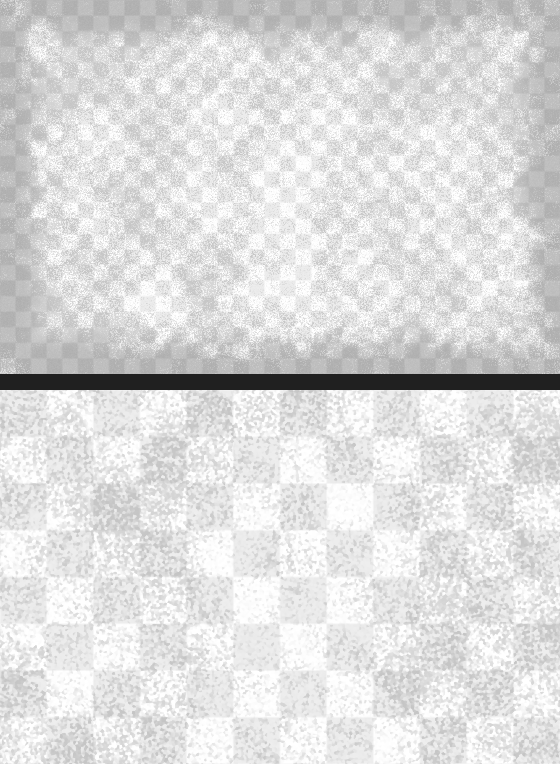
Top, the full canvas; bottom, a detail of the centre.
Give the GLSL for this texture, as a WebGL 1 fragment shader.

```glsl
precision highp float;
// Pale grey checkerboard under speckled, cloudy dust with a worn grey frame.

uniform vec2 u_resolution;

vec3 hash3(vec2 p) {
  vec3 q = fract(vec3(p.xyx) * vec3(0.1031, 0.1030, 0.0973));
  q += dot(q, q.yxz + 33.33);
  return fract((q.xxy + q.yzz) * q.zyx);
}

// Cellular noise: tones of scattered points, blended by nearness.
// It wraps after the given whole number of cells.
float cellTone(vec2 uv, vec2 cells, float seed) {
  vec2 p = uv * cells;
  vec2 base = floor(p);
  float tone = 0.0;
  float total = 0.0;
  for (int j = -1; j <= 1; j++) {
    for (int i = -1; i <= 1; i++) {
      vec2 cell = base + vec2(float(i), float(j));
      vec3 h = hash3(mod(cell, cells) + seed);
      vec2 away = cell + h.xy - p;
      float weight = exp(-6.0 * dot(away, away));
      tone += h.z * weight;
      total += weight;
    }
  }
  return tone / total;
}

// Four layers of cells, from broad patches down to small blots.
float clouds(vec2 uv) {
  float sum = 0.0;
  float weight = 0.3;
  vec2 cells = vec2(9.0, 6.0);
  for (int i = 0; i < 4; i++) {
    sum += weight * cellTone(uv, cells, 17.0 * float(i + 1));
    cells *= 2.0;
    weight *= 0.88;
  }
  return sum;
}

// Squares of 36 by 24, with edges softened over about one pixel.
float checker(vec2 uv) {
  vec2 phase = 3.14159 * vec2(36.0, 24.0);
  vec2 side = clamp(sin(uv * phase) * u_resolution / phase, -1.0, 1.0);
  return mix(0.92, 0.99, 0.5 + 0.5 * side.x * side.y);
}

void main() {
  vec2 uv = gl_FragCoord.xy / u_resolution;
  float cloud = clouds(uv) - 0.5;
  float grain = cellTone(uv, vec2(640.0, 428.0), 101.0);

  // Frame with a ragged inner border, and a broad fade to the centre
  vec2 inset = min(uv, 1.0 - uv) * vec2(1.5, 1.0);
  float edge = min(inset.x, inset.y);
  float frame = 1.0 - smoothstep(0.03, 0.13, edge - 0.12 * cloud);
  vec2 bulge = 4.0 * uv * (1.0 - uv);
  float fade = 1.0 - bulge.x * bulge.y;

  // Dust breaks into soft grains where it is thin
  float density = 0.27 + 1.7 * cloud + 0.45 * fade + 0.35 * frame;
  float dust = smoothstep(-0.45, 0.45, density - grain);

  float shade = checker(uv) * (1.0 - 0.145 * dust - 0.1 * frame);
  shade += 0.03 * (grain - 0.5);
  gl_FragColor = vec4(vec3(shade), 1.0);
}
```
